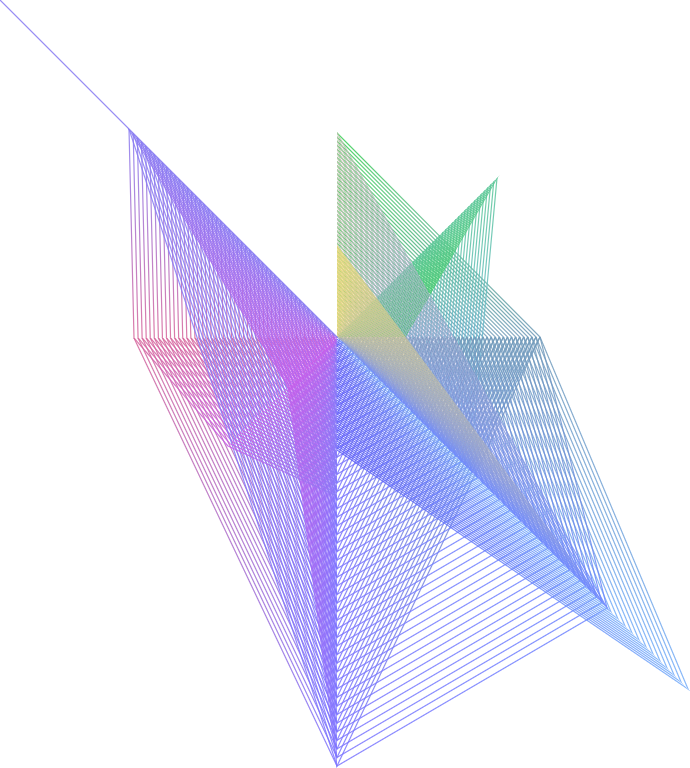
Reproduce this background procedurally as a Shadertoy shader.

```glsl
// String art: triangles of fine parallel coloured lines around a hub on white.

const float GRID = 768.0;        // layout units over the canvas height
const float STRANDS = 50.0;      // lines in each triangle
const float LINE_WIDTH = 1.2;
const float OPACITY = 0.87;

// Anchor points, measured from the upper left
const vec2 HUB = vec2(337.0, 337.0);
const vec2 NORTH = vec2(337.0, 133.0);
const vec2 NORTH_INNER = vec2(337.0, 246.0);
const vec2 EAST = vec2(540.0, 337.0);
const vec2 EAST_INNER = vec2(405.0, 337.0);
const vec2 SOUTH = vec2(337.0, 766.0);
const vec2 SOUTH_MIDDLE = vec2(337.0, 496.0);
const vec2 SOUTH_INNER = vec2(337.0, 450.0);
const vec2 WEST = vec2(134.0, 338.0);
const vec2 NORTH_EAST = vec2(497.0, 178.0);
const vec2 SOUTH_EAST = vec2(607.0, 608.0);
const vec2 SOUTH_EAST_INNER = vec2(470.0, 470.0);
const vec2 SOUTH_EAST_TIP = vec2(688.0, 689.0);
const vec2 SOUTH_WEST = vec2(228.0, 446.0);
const vec2 SOUTH_WEST_INNER = vec2(288.0, 386.0);
const vec2 NORTH_WEST = vec2(129.0, 129.0);

const vec3 VIOLET = vec3(0.54, 0.49, 0.95);
const vec3 INDIGO = vec3(0.49, 0.46, 1.00);
const vec3 BLUE = vec3(0.43, 0.53, 1.00);
const vec3 DEEP_BLUE = vec3(0.36, 0.36, 0.97);
const vec3 SKY = vec3(0.46, 0.68, 0.98);
const vec3 STEEL = vec3(0.45, 0.61, 0.73);
const vec3 TEAL = vec3(0.36, 0.78, 0.60);
const vec3 GREEN = vec3(0.24, 0.82, 0.34);
const vec3 SAND = vec3(0.76, 0.75, 0.69);
const vec3 YELLOW = vec3(0.93, 0.86, 0.45);
const vec3 PINK = vec3(0.84, 0.40, 0.61);
const vec3 MAGENTA = vec3(0.78, 0.36, 0.92);

float cross2(vec2 a, vec2 b) { return a.x * b.y - a.y * b.x; }

// Coverage of one line by a pixel of the given size
float lineCoverage(float dist, float pixel) {
    return clamp((0.5 * (LINE_WIDTH + pixel) - dist) / pixel,
                 0.0, min(1.0, LINE_WIDTH / pixel));
}

// Evenly spaced lines joining the arm hub-a to the arm hub-b
void strings(inout vec3 color, vec2 p, float pixel,
             vec2 a, vec3 aColor, vec2 b, vec3 bColor) {
    vec2 armA = a - HUB, armB = b - HUB, q = p - HUB;
    float area = cross2(armA, armB);
    float alongA = cross2(q, armB) / area;
    float alongB = cross2(armA, q) / area;
    float reach = alongA + alongB;

    // Nearest line and the gap between lines
    float gap = abs(area) / length(b - a) / STRANDS;
    float strand = reach * STRANDS;
    float nearest = clamp(round(strand), 0.0, STRANDS);
    float sharp = lineCoverage(abs(strand - nearest) * gap, pixel);

    // Lines finer than a pixel merge into an even tone
    float tone = min(1.0, LINE_WIDTH / gap);
    tone *= clamp(0.5 + (STRANDS - strand) * gap / pixel, 0.0, 1.0);
    float coverage = mix(tone, sharp, smoothstep(0.6, 1.2, gap / pixel));

    // Smooth clipping at both arms
    float insideA = alongA * abs(area) / length(armB);
    float insideB = alongB * abs(area) / length(armA);
    coverage *= clamp(0.5 + min(insideA, insideB) / pixel, 0.0, 1.0);

    float blend = clamp(alongB / max(reach, 0.0001), 0.0, 1.0);
    color = mix(color, mix(aColor, bColor, blend), coverage * OPACITY);
}

float segmentDistance(vec2 p, vec2 a, vec2 b) {
    vec2 ab = b - a;
    return length(p - a - ab * clamp(dot(p - a, ab) / dot(ab, ab), 0.0, 1.0));
}

void mainImage(out vec4 fragColor, in vec2 fragCoord) {
    float pixel = GRID / iResolution.y;
    vec2 p = vec2(fragCoord.x, iResolution.y - fragCoord.y) * pixel;
    vec3 color = vec3(1.0);

    // Green and teal triangles, upper right
    strings(color, p, pixel, NORTH, GREEN, EAST, STEEL);
    strings(color, p, pixel, NORTH_EAST, TEAL, SOUTH_EAST_INNER, SKY);
    strings(color, p, pixel, NORTH_EAST, TEAL, EAST_INNER, GREEN);

    // Triangles below the horizontal arms
    strings(color, p, pixel, EAST, STEEL, SOUTH_EAST_INNER, SKY);
    strings(color, p, pixel, EAST, STEEL, SOUTH_EAST_TIP, SKY);
    strings(color, p, pixel, EAST, STEEL, SOUTH_EAST, BLUE);
    strings(color, p, pixel, EAST, STEEL, SOUTH, INDIGO);
    strings(color, p, pixel, WEST, PINK, SOUTH, INDIGO);
    strings(color, p, pixel, WEST, PINK, SOUTH_WEST, MAGENTA);
    strings(color, p, pixel, WEST, PINK, NORTH_WEST, VIOLET);

    // Triangles against the vertical arms
    strings(color, p, pixel, NORTH_WEST, VIOLET, SOUTH, INDIGO);
    strings(color, p, pixel, SOUTH, INDIGO, SOUTH_EAST, BLUE);
    strings(color, p, pixel, NORTH, SAND, SOUTH_EAST, BLUE);
    strings(color, p, pixel, SOUTH_INNER, DEEP_BLUE, SOUTH_EAST_TIP, SKY);
    strings(color, p, pixel, NORTH_INNER, YELLOW, SOUTH_EAST, BLUE);

    // Dense triangles meeting on the lower left arm
    strings(color, p, pixel, SOUTH_WEST_INNER, MAGENTA, SOUTH, INDIGO);
    strings(color, p, pixel, SOUTH_WEST_INNER, MAGENTA, NORTH_WEST, VIOLET);
    strings(color, p, pixel, SOUTH_WEST, MAGENTA, SOUTH_MIDDLE, VIOLET);

    // Long diagonal thread
    float thread = lineCoverage(segmentDistance(p, vec2(0.0), HUB), pixel);
    color = mix(color, VIOLET, thread * OPACITY);

    fragColor = vec4(color, 1.0);
}
```
